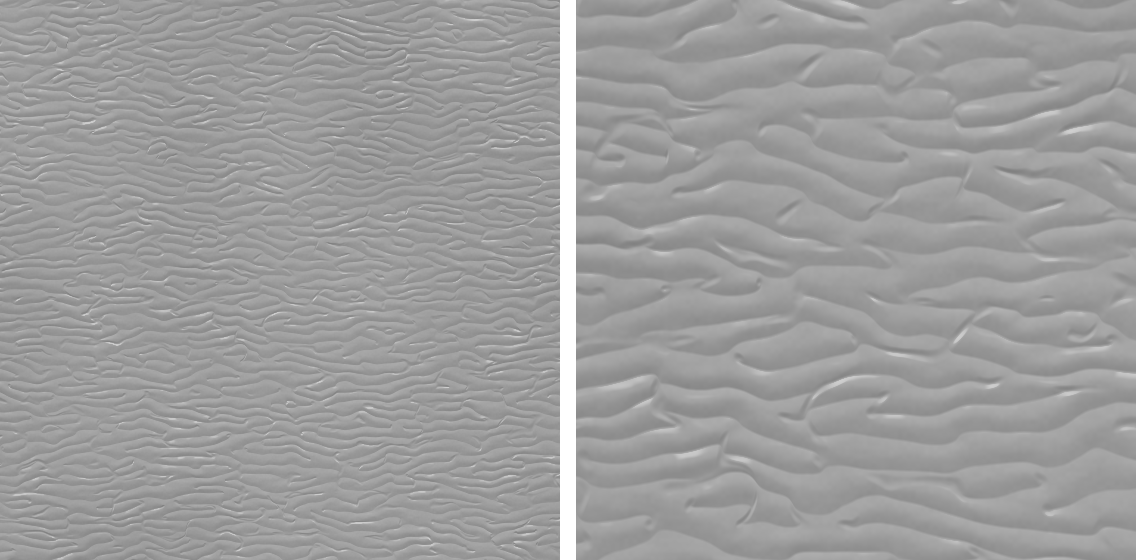
Left: the whole. Right: its middle third, enlarged.
Reproduce this texture procedurally as a three.js fragment shader.

```glsl
// Grey wind-rippled surface: short wavy ridges with sharp creases, lit from above.
varying vec2 vUv;

#define TAU 6.2831853
#define RIPPLES 54.0              // ridges over the canvas height
#define PATCHES vec2(23.0, 38.0)  // grid of wave packets
#define TILT 0.38                 // largest lean of a packet, radians
#define FREQ_JITTER 0.28          // spread of ridge spacing
#define PHASE_JITTER 0.75         // breaks ridges into short lengths
#define BASE_GREY 0.603
#define CONTRAST 0.052
#define GLINT 0.11
#define LIGHT_DIR vec2(-0.18, 0.98)
#define SAMPLE_STEP 0.0009        // half width of the slope sample

// Four random values from a lattice point, without sine.
vec4 hash4(vec2 p) {
  vec4 q = fract(p.xyxy * vec4(0.1031, 0.1030, 0.0973, 0.1099));
  q += dot(q, q.wzxy + 33.33);
  return fract((q.xxyz + q.yzzw) * q.zywx);
}

float valueNoise(vec2 p) {
  vec2 cell = floor(p);
  vec2 f = fract(p);
  f = f * f * f * (f * (f * 6.0 - 15.0) + 10.0);
  float low = mix(hash4(cell).x, hash4(cell + vec2(1.0, 0.0)).x, f.x);
  float high = mix(hash4(cell + vec2(0.0, 1.0)).x, hash4(cell + 1.0).x, f.x);
  return mix(low, high, f.y);
}

// Sum of local wave packets; its angle is the ripple phase.
vec2 wavePackets(vec2 p) {
  float carrier = TAU * RIPPLES * p.y;
  vec2 sum = 0.05 * vec2(cos(carrier), sin(carrier));
  vec2 home = floor(p * PATCHES);
  for (int j = -1; j <= 1; j++) {
    for (int i = -1; i <= 1; i++) {
      vec2 cell = home + vec2(float(i), float(j));
      vec4 rnd = hash4(cell + 57.0);
      vec2 centre = (cell + 0.15 + 0.7 * rnd.xy) / PATCHES;
      vec2 offset = p - centre;
      vec2 scaled = offset * PATCHES;
      float weight = max(0.0, 1.0 - dot(scaled, scaled));
      float angle = (rnd.z * 2.0 - 1.0) * TILT;
      float freq = RIPPLES * (1.0 + FREQ_JITTER * (rnd.w * 2.0 - 1.0));
      float shift = PHASE_JITTER * hash4(cell + 311.0).y;
      float phase = TAU * (freq * dot(offset, vec2(sin(angle), cos(angle)))
                         + RIPPLES * centre.y + shift);
      sum += weight * weight * vec2(cos(phase), sin(phase));
    }
  }
  return sum;
}

// Rounded ridges meeting in creases, with small crumples on top.
float surfaceHeight(vec2 p) {
  vec2 bent = p;
  bent.y += 0.012 * valueNoise(p * vec2(9.0, 7.0));
  bent.y += 0.0055 * valueNoise(p * vec2(42.0, 34.0) + 19.0);
  bent.x += 0.010 * valueNoise(p * vec2(35.0, 45.0) + 71.0);
  vec2 wave = wavePackets(bent);
  float ridge = abs(sin(0.5 * atan(wave.y, wave.x)));
  float strength = smoothstep(0.0, 0.35, length(wave));
  strength *= 0.55 + 0.75 * valueNoise(p * vec2(17.0, 23.0) + 5.0);
  float crumple = valueNoise(p * vec2(75.0, 125.0) + 41.0) * 0.22
                + valueNoise(p * vec2(170.0, 230.0) + 83.0) * 0.06;
  return (ridge * strength + crumple) / (0.5 * TAU * RIPPLES);
}

void main() {
  // Slope towards the light
  vec2 stepUp = LIGHT_DIR * SAMPLE_STEP;
  float slope = (surfaceHeight(vUv - stepUp) - surfaceHeight(vUv + stepUp))
              / (2.0 * SAMPLE_STEP);
  float shade = 1.35 * slope / (1.0 + 0.35 * abs(slope));

  // Sparse glints on the steepest lit edges
  float gate = smoothstep(0.5, 0.9, valueNoise(vUv * vec2(65.0, 110.0) + 13.0));
  float glint = GLINT * gate * smoothstep(0.7, 1.3, slope);

  // Broad uneven tone and faint grain
  float drift = 0.026 * (valueNoise(vUv * vec2(6.0, 4.0) + 29.0) - 0.5);
  float grain = 0.012 * (valueNoise(vUv * 380.0 + 7.0) - 0.5);

  float grey = BASE_GREY + CONTRAST * shade + glint + drift + grain;
  gl_FragColor = vec4(vec3(clamp(grey, 0.42, 0.88)), 1.0);
}
```
